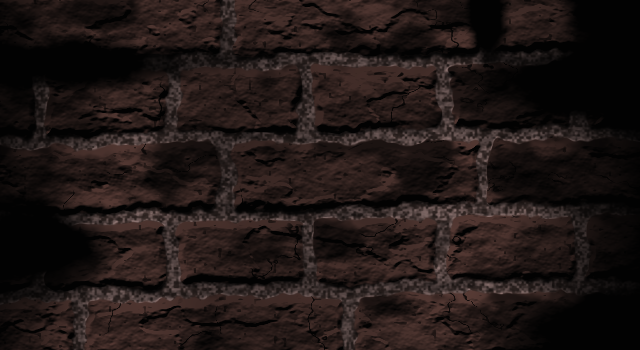
Reproduce this texture procedurally as a Shadertoy shader.

```glsl
const float COURSE = 0.2193;      // height of one course
const float FIRST_BED = 0.171;    // lowest bed joint
const float HALF_GAP = 0.020;
const float TILT = 0.016;         // slope of the courses

const vec3 BRICK_DARK = vec3(0.22, 0.15, 0.135);
const vec3 BRICK_LIGHT = vec3(0.30, 0.20, 0.18);
const vec3 MORTAR_DARK = vec3(0.17, 0.13, 0.12);
const vec3 MORTAR_LIGHT = vec3(0.45, 0.37, 0.36);

float hash(vec2 p) {
    vec3 q = fract(vec3(p.xyx) * 0.1031);
    q += dot(q, q.yzx + 33.33);
    return fract((q.x + q.y) * q.z);
}

float noise(vec2 p) {
    vec2 i = floor(p), f = fract(p);
    f = f * f * (3.0 - 2.0 * f);
    return mix(mix(hash(i), hash(i + vec2(1, 0)), f.x),
               mix(hash(i + vec2(0, 1)), hash(i + vec2(1, 1)), f.x), f.y);
}

float fbm(vec2 p) {
    float sum = 0.0, gain = 0.5;
    for (int i = 0; i < 5; i++) {
        sum += gain * noise(p);
        p = mat2(1.6, 1.2, -1.2, 1.6) * p + 17.3;
        gain *= 0.5;
    }
    return sum;
}

// Position of an upright joint, slightly irregular
float jointX(float col, float row, float offset, float width) {
    return offset + width * (col + 0.04 * (hash(vec2(col + 41.0, row + 7.0)) - 0.5));
}

// x: signed distance to the brick edge, yz: brick id
vec3 brickAt(vec2 p) {
    p.y -= TILT * (p.x - 0.9);
    p += 0.024 * (vec2(noise(p * 12.0 + 5.0), noise(p * 12.0 + 31.0)) - 0.5);
    p += 0.014 * (vec2(noise(p * 45.0), noise(p * 45.0 + 70.0)) - 0.5);
    float row = floor((p.y - FIRST_BED) / COURSE) + 1.0;
    // Courses alternate between long stretchers and short headers
    bool header = mod(row, 2.0) > 0.5;
    float width = header ? 0.388 : 0.76;
    float offset = header ? 0.102 : (row < 1.0 ? 0.23 : 0.634);
    float col = floor((p.x - offset) / width);
    col += step(jointX(col + 1.0, row, offset, width), p.x)
         - step(p.x, jointX(col, row, offset, width));
    float left = jointX(col, row, offset, width);
    float right = jointX(col + 1.0, row, offset, width);
    vec2 center = vec2(0.5 * (left + right), FIRST_BED + (row - 0.5) * COURSE);
    vec2 halfSize = 0.5 * vec2(right - left, COURSE) - HALF_GAP;
    float radius = 0.016;
    vec2 q = abs(p - center) - halfSize + radius;
    float d = length(max(q, 0.0)) + min(max(q.x, q.y), 0.0) - radius;
    return vec3(d, col, row);
}

// Surface height: pillowed bricks with broken ledges and rough grain
float relief(vec2 p) {
    vec3 brick = brickAt(p);
    float body = smoothstep(0.010, -0.022, brick.x);
    float rough = fbm(p * vec2(8.0, 11.0));
    float ledge = smoothstep(0.44, 0.51, fbm(p * vec2(5.0, 8.0) + 9.0));
    return 0.015 * body + 0.044 * rough + 0.012 * ledge * body;
}

// Soft dark patch with a ragged rim
float pool(vec2 p, vec2 center, vec2 radius) {
    float r = length((p - center) / radius) + 0.7 * (fbm(p * 9.0) - 0.5);
    return smoothstep(0.40, 1.20, r);
}

float wallLight(vec2 p, float right) {
    float light = smoothstep(-0.25, 0.38, p.x) * smoothstep(right + 0.15, right - 0.42, p.x);
    light *= mix(0.70, 1.15, noise(p * 3.0 + 4.0));
    light *= pool(p, vec2(0.20, 0.82), vec2(0.44, 0.085));
    light *= pool(p, vec2(right - 0.10, 0.76), vec2(0.34, 0.13));
    light *= pool(p, vec2(right, 0.97), vec2(0.24, 0.16));
    light *= pool(p, vec2(1.39, 0.96), vec2(0.055, 0.17));
    light *= pool(p, vec2(right - 0.04, 0.04), vec2(0.28, 0.14));
    light *= pool(p, vec2(0.08, 0.28), vec2(0.24, 0.13));
    return light;
}

void mainImage(out vec4 fragColor, in vec2 fragCoord) {
    vec2 p = fragCoord / iResolution.y;
    float right = iResolution.x / iResolution.y;
    vec3 brick = brickAt(p);
    vec2 q = p + brick.yz * 3.7;
    float mask = smoothstep(0.003, -0.003, brick.x);

    // Raking light from above, softer inside the joints
    vec2 toLight = vec2(-0.3, 0.95);
    float slope = (relief(p) - relief(p + 0.004 * toLight)) / 0.004;
    float light = clamp(0.76 + mix(0.45, 0.85, mask) * slope, 0.0, 1.08);

    // Broken hollows, cracks and pits in the brick faces
    float hollow = smoothstep(0.50, 0.66, fbm(q * vec2(5.0, 8.0) + 50.0));
    float vein = abs(fbm(q * vec2(5.0, 7.0) + 23.0) - 0.48);
    float crack = smoothstep(0.010, 0.002, vein) * smoothstep(0.5, 0.7, noise(q * 11.0));
    float pit = smoothstep(0.84, 0.94, noise(q * vec2(70.0, 90.0)));
    float wear = 1.0 - mask * max(max(0.75 * crack, 0.45 * pit), 0.55 * hollow);

    // Clay, gritty mortar, and broken shade under each overhanging brick
    vec3 clay = mix(BRICK_DARK, BRICK_LIGHT, fbm(q * 6.0 + 2.0) * 1.3);
    clay *= mix(0.74, 1.06, hash(brick.yz + 19.0));
    float grit = noise(p * 150.0) * 0.6 + noise(p * 70.0) * 0.4;
    vec3 mortar = mix(MORTAR_DARK, MORTAR_LIGHT, smoothstep(0.2, 0.8, grit));
    float reach = 0.017 * smoothstep(0.25, 0.75, noise(p * 7.0 + 60.0));
    float overhang = brickAt(p + vec2(-0.002, reach)).x;
    mortar *= mix(0.15, 1.0, smoothstep(-0.012, 0.005, overhang));

    float exposure = max(light * wear * wallLight(p, right) - 0.09, 0.0) * 1.15;
    vec3 color = mix(mortar, clay, mask) * exposure + 0.006;
    fragColor = vec4(color, 1.0);
}
```
